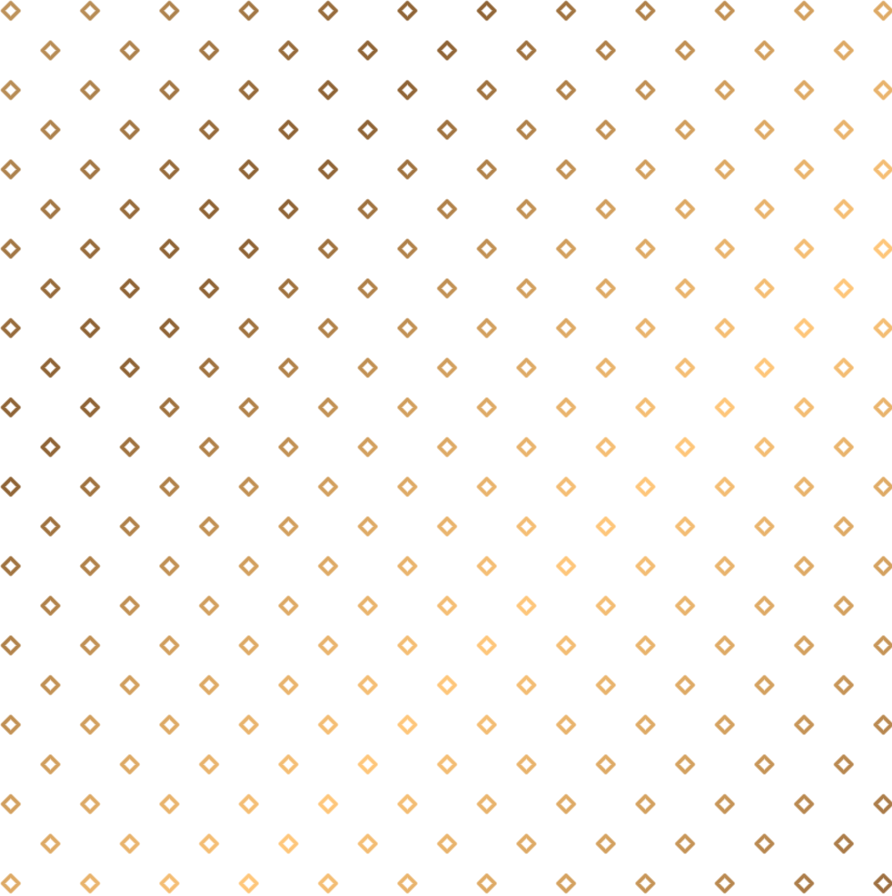
This pattern is drawn by a Shadertoy shader. Its source:

```glsl
// Staggered rows of small hollow diamonds on white, inked with a diagonal
// bronze-to-gold sheen. Two offset square lattices of a rounded diamond
// outline are merged, then coloured by a piecewise gradient.

const float SPACING = 0.08854;     // lattice pitch, in canvas heights
const float MARGIN = 0.0120;       // first motif centre from the top left
const float HALF_SIDE = 0.0063;    // centre line of the outline
const float HALF_STROKE = 0.0021;
const float SOFTNESS = 0.0013;

const vec3 PAPER = vec3(1.0);
const vec3 TAN = vec3(0.74, 0.57, 0.35);
const vec3 BRONZE = vec3(0.55, 0.38, 0.20);
const vec3 OCHRE = vec3(0.83, 0.63, 0.37);
const vec3 GOLD = vec3(1.00, 0.78, 0.48);
const vec3 UMBER = vec3(0.61, 0.43, 0.25);

// Offset from the nearest point of a square lattice
vec2 latticeOffset(vec2 p, float pitch) {
    return p - pitch * floor(p / pitch + 0.5);
}

// Signed distance to the stroke of a square standing on its corner
float diamondOutline(vec2 p, float halfSide, float halfStroke) {
    vec2 q = abs(vec2(p.x + p.y, p.x - p.y) * 0.70711) - halfSide;
    float box = length(max(q, 0.0)) + min(max(q.x, q.y), 0.0);
    return abs(box) - halfStroke;
}

// Metallic gradient along the falling diagonal, t from 0 to 1
vec3 metalSheen(float t) {
    vec3 c = mix(TAN, BRONZE, smoothstep(0.0, 0.27, t));
    c = mix(c, OCHRE, clamp((t - 0.27) / 0.19, 0.0, 1.0));
    c = mix(c, GOLD, clamp((t - 0.46) / 0.17, 0.0, 1.0));
    c = mix(c, OCHRE, clamp((t - 0.63) / 0.18, 0.0, 1.0));
    return mix(c, UMBER, clamp((t - 0.81) / 0.18, 0.0, 1.0));
}

void mainImage(out vec4 fragColor, in vec2 fragCoord) {
    // Canvas heights, measured from the top left corner
    vec2 p = vec2(fragCoord.x, iResolution.y - fragCoord.y) / iResolution.y;
    vec2 grid = p - MARGIN;

    // Main lattice and its half-step companion
    vec2 mainCell = latticeOffset(grid, SPACING);
    vec2 staggeredCell = latticeOffset(grid - 0.5 * SPACING, SPACING);
    float d = min(diamondOutline(mainCell, HALF_SIDE, HALF_STROKE),
                  diamondOutline(staggeredCell, HALF_SIDE, HALF_STROKE));

    // Soft ink coverage over the paper
    float edge = max(SOFTNESS, 0.7 / iResolution.y);
    float ink = 1.0 - smoothstep(-edge, edge, d);
    vec3 color = mix(PAPER, metalSheen(0.5 * (p.x + p.y)), ink);
    fragColor = vec4(color, 1.0);
}
```
